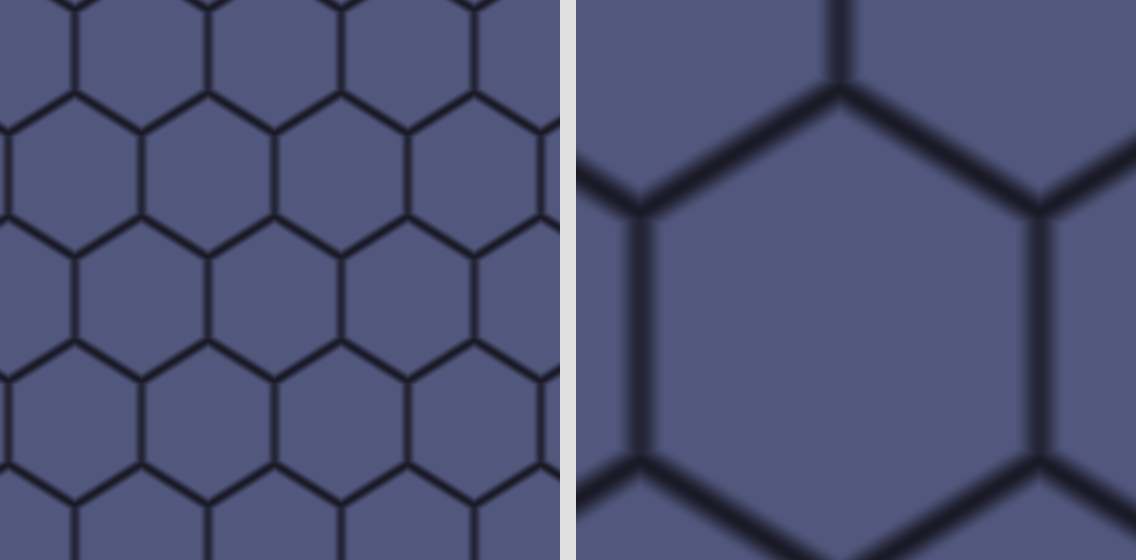
Left: the whole. Right: its middle third, enlarged.
This pattern is drawn by a WebGL 2 fragment shader. Its source:

```glsl
#version 300 es
precision highp float;
// Slate blue honeycomb of pointed-top hexagons with soft dark seams.
uniform vec2 u_resolution;
out vec4 fragColor;

// Horizontal cell spacing and vertical row spacing, in canvas units.
const vec2 SPACING = vec2(0.2377, 0.2212);

// Distances inward to the upright sides (x) and slanted sides (y) of one cell.
vec2 sideDistances(vec2 p) {
    vec2 period = vec2(SPACING.x, 2.0 * SPACING.y);
    vec2 q = abs(mod(p + 0.5 * period, period) - 0.5 * period);
    vec2 slantNormal = normalize(vec2(SPACING.y / 3.0, SPACING.x / 2.0));
    vec2 apex = vec2(0.0, SPACING.y * 2.0 / 3.0);
    return vec2(0.5 * SPACING.x - q.x, dot(apex - q, slantNormal));
}

void main() {
    vec2 uv = gl_FragCoord.xy / u_resolution;
    vec2 p = uv - vec2(0.3715, 0.6875);

    // Two staggered sets of rows; keep the cell that contains the point.
    vec2 even = sideDistances(p);
    vec2 odd = sideDistances(p - vec2(0.5 * SPACING.x, SPACING.y));
    vec2 side = min(even.x, even.y) > min(odd.x, odd.y) ? even : odd;

    // Soft seams, slightly paler along the upright sides.
    vec2 seam = 1.0 - smoothstep(0.0, 0.0156, side);
    float ink = max(seam.x * 0.84, seam.y);

    vec3 fillColor = vec3(0.32, 0.34, 0.49);
    vec3 seamColor = vec3(0.10, 0.10, 0.15);
    fragColor = vec4(mix(fillColor, seamColor, ink), 1.0);
}
```
